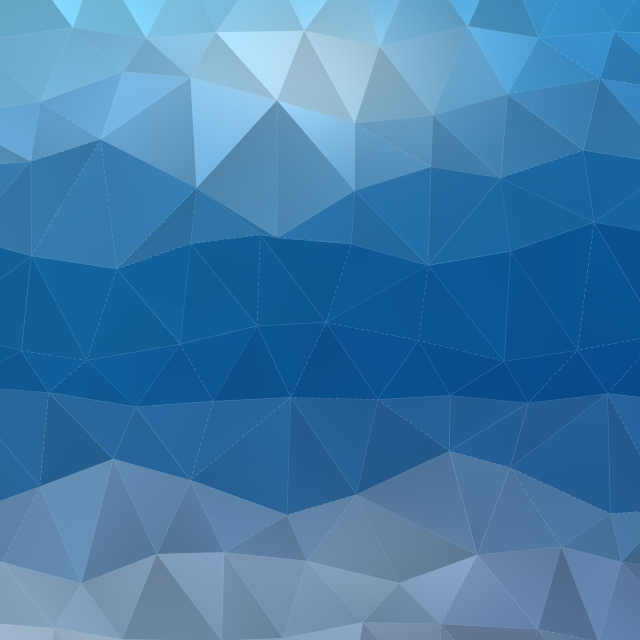
A WebGL 2 fragment shader for this background:

```glsl
#version 300 es
precision highp float;
uniform vec2 u_resolution;
out vec4 outColor;

// Mesh: each row is a wave (depth from top, sway, cycles, crest position)
const int LAST_BAND = 9;
const float COLUMNS = 8.0;
const vec4 ROW_WAVE[11] = vec4[11](
  vec4(-0.07, 0.0, 1.0, 0.0), vec4(0.055, 0.012, 3.0, 0.22),
  vec4(0.152, 0.03, 1.5, 0.57), vec4(0.252, 0.025, 2.5, 0.73),
  vec4(0.392, 0.034, 1.9, 0.16), vec4(0.53, 0.025, 1.47, 0.16),
  vec4(0.62, 0.006, 2.0, 0.2), vec4(0.758, 0.052, 1.85, 0.46),
  vec4(0.88, 0.022, 2.0, 0.1), vec4(0.985, 0.02, 1.5, 0.3),
  vec4(1.12, 0.0, 1.0, 0.0));
const float ROW_SHIFT[11] = float[11](
  0.04, 0.1, 0.05, 0.05, 0.05, 0.02, 0.075, 0.06, 0.11, 0.08, 0.05);
const vec2 JITTER = vec2(0.04, 0.026);

// Bulge that pulls the mesh down around one place
const vec2 BULGE_CENTER = vec2(0.465, 0.25);
const vec2 BULGE_RADIUS = vec2(0.1, 0.05);
const float BULGE_DROP = 0.125;

// Colours of each band at the left and right sides
const vec3 LEFT[10] = vec3[10](
  vec3(0.45, 0.75, 0.88), vec3(0.44, 0.69, 0.83), vec3(0.36, 0.60, 0.77),
  vec3(0.21, 0.48, 0.68), vec3(0.07, 0.38, 0.60), vec3(0.06, 0.35, 0.58),
  vec3(0.15, 0.39, 0.60), vec3(0.37, 0.52, 0.66), vec3(0.50, 0.61, 0.72),
  vec3(0.59, 0.68, 0.76));
const vec3 RIGHT[10] = vec3[10](
  vec3(0.18, 0.54, 0.77), vec3(0.18, 0.51, 0.74), vec3(0.20, 0.48, 0.69),
  vec3(0.09, 0.39, 0.62), vec3(0.04, 0.32, 0.56), vec3(0.03, 0.30, 0.55),
  vec3(0.14, 0.36, 0.58), vec3(0.28, 0.45, 0.62), vec3(0.34, 0.46, 0.61),
  vec3(0.36, 0.45, 0.58));

const vec3 ICE = vec3(0.78, 0.88, 0.93);
const vec3 MIST = vec3(0.63, 0.70, 0.79);
const vec3 EDGE_COLOR = vec3(0.66, 0.83, 0.92);
const float FACET_CONTRAST = 0.2;
const float FACET_SLOPE = 1.6;
const float BASE_SHADE = 0.04;
const float EDGE_WIDTH = 0.0005;
const float DASH_LENGTH = 0.009;

float hash(vec2 p) {
  vec3 q = fract(p.xyx * 0.1031);
  q += dot(q, q.yzx + 33.33);
  return fract((q.x + q.y) * q.z);
}

float glow(vec2 p, vec2 center, vec2 radius) {
  vec2 d = (p - center) / radius;
  return exp(-dot(d, d));
}

vec2 meshVertex(vec4 wave, float shift, vec2 id) {
  float x = id.x / COLUMNS + shift + (hash(id + 17.0) - 0.5) * JITTER.x;
  float y = wave.x + wave.y * cos(6.2832 * wave.z * (x - wave.w));
  y += BULGE_DROP * glow(vec2(x, wave.x), BULGE_CENTER, BULGE_RADIUS);
  return vec2(x, y + (hash(id + 53.0) - 0.5) * JITTER.y);
}

vec3 facetColor(vec2 p, vec2 center, int band, float shade) {
  vec2 q = mix(center, p, 0.5);
  vec3 color = mix(LEFT[band], RIGHT[band], smoothstep(0.0, 1.0, q.x));
  color = mix(color, ICE, 0.78 * glow(q, vec2(0.5, 0.1), vec2(0.24, 0.13)));
  color = mix(color, MIST, 0.5 * glow(q, vec2(0.6, 0.88), vec2(0.18, 0.09)));
  vec2 id = center * 317.0;
  vec2 slope = vec2(hash(id + 5.0), hash(id + 29.0)) - 0.5;
  float tone = (hash(id) - 0.5) * FACET_CONTRAST - shade;
  tone += FACET_SLOPE * dot(slope, p - center);
  // Deep colours stay calmer than pale ones
  return color * (1.0 + tone * mix(0.35, 1.0, smoothstep(0.05, 0.4, color.r)));
}

// Signed distance to the line a-b; also raises the visible edge strength
float edge(vec2 p, vec2 a, vec2 b, float pixel, inout float line) {
  vec2 ab = b - a, ap = p - a;
  float along = clamp(dot(ap, ab) / dot(ab, ab), 0.0, 1.0);
  float cover = clamp((EDGE_WIDTH - length(ap - ab * along)) / pixel + 0.5, 0.0, 1.0);
  if (cover > 0.0) {
    vec2 mid = (a + b) * 0.5;
    float style = hash(mid * 431.0);
    float dash = step(0.35, fract(distance(p, mid) / DASH_LENGTH));
    line = max(line, cover * mix(0.14, 0.34, style) * (style > 0.7 ? dash : 1.0));
  }
  return (ab.x * ap.y - ab.y * ap.x) / length(ab);
}

void main() {
  vec2 p = gl_FragCoord.xy / u_resolution;
  p.y = 1.0 - p.y;
  float pixel = 1.0 / min(u_resolution.x, u_resolution.y);
  float margin = pixel + EDGE_WIDTH, line = 0.0;
  vec4 sum = vec4(LEFT[4], 1.0) * 0.0001;
  int home = 0;
  while (home < LAST_BAND && p.y > ROW_WAVE[home + 1].x) home++;

  // Only the bands and cells that can reach this point
  for (int band = max(home - 1, 0); band <= min(home + 1, LAST_BAND); band++) {
    vec4 top = ROW_WAVE[band], base = ROW_WAVE[band + 1];
    float slack = JITTER.y * 0.5 + margin;
    float drop = BULGE_DROP * glow(vec2(p.x, base.x), vec2(p.x, BULGE_CENTER.y), BULGE_RADIUS);
    if (p.y < top.x - top.y - slack || p.y > base.x + base.y + drop + slack) continue;
    float topShift = ROW_SHIFT[band], baseShift = ROW_SHIFT[band + 1];
    vec2 id = vec2(floor((p.x - 0.5 * (topShift + baseShift)) * COLUMNS) - 1.0, float(band));
    vec2 a = meshVertex(top, topShift, id), c = meshVertex(base, baseShift, id + vec2(0, 1));
    for (int cell = 0; cell < 3; cell++) {
      id.x += 1.0;
      vec2 b = meshVertex(top, topShift, id), d = meshVertex(base, baseShift, id + vec2(0, 1));
      // Split the cell along its shorter diagonal into two facets
      bool falling = distance(a, d) < distance(b, c);
      for (int part = 0; part < 2; part++) {
        bool upper = part == 0;
        vec2 u = upper ? a : c, v = upper ? b : d;
        vec2 w = upper ? (falling ? d : c) : (falling ? a : b);
        vec2 low = min(u, min(v, w)) - margin, high = max(u, max(v, w)) + margin;
        if (any(lessThan(p, low)) || any(greaterThan(p, high))) continue;
        float side = sign((v.x - u.x) * (w.y - u.y) - (v.y - u.y) * (w.x - u.x));
        float inside = side * edge(p, u, v, pixel, line);
        inside = min(inside, side * edge(p, v, w, pixel, line));
        inside = min(inside, side * edge(p, w, u, pixel, line));
        float cover = clamp(inside / pixel + 0.5, 0.0, 1.0);
        if (cover > 0.0) {
          float shade = upper ? -BASE_SHADE : BASE_SHADE;
          sum += cover * vec4(facetColor(p, (u + v + w) / 3.0, band, shade), 1.0);
        }
      }
      a = b;
      c = d;
    }
  }
  outColor = vec4(mix(sum.rgb / sum.a, EDGE_COLOR, line), 1.0);
}
```
